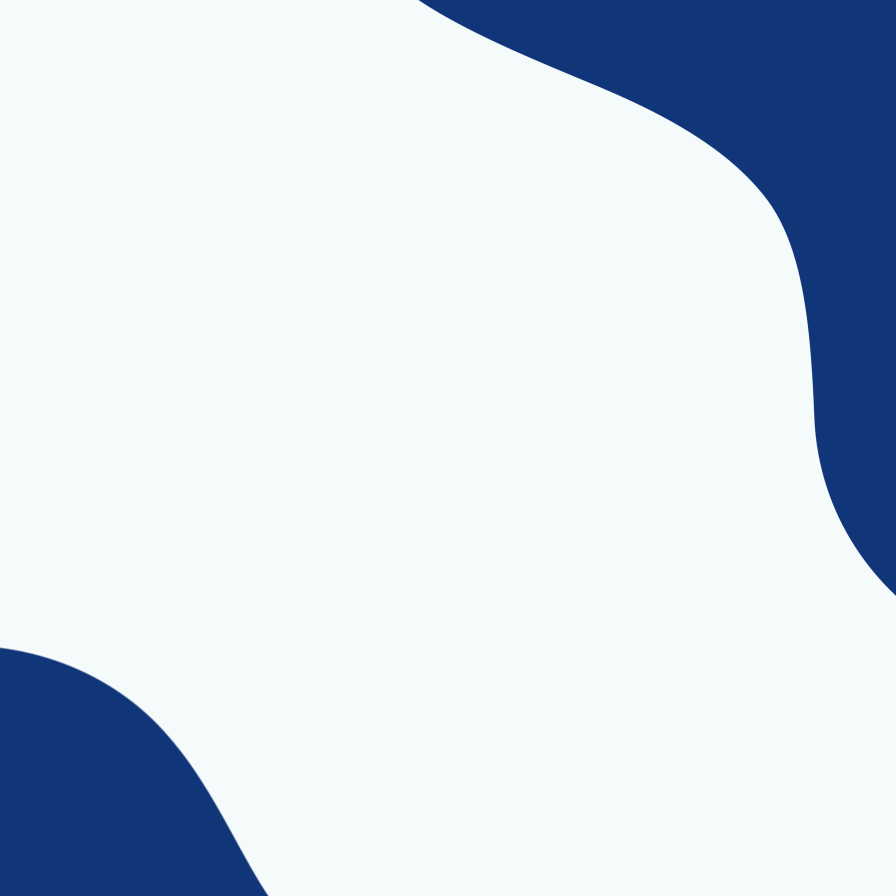
This background is drawn by a WebGL 2 fragment shader. Its source:

```glsl
#version 300 es
precision highp float;

uniform vec2 u_resolution;
out vec4 fragColor;

#define PAPER vec3(0.961, 0.980, 0.984)
#define NAVY vec3(0.063, 0.208, 0.472)
#define CURVE_STEPS 24
#define CORNER_SOFTNESS 0.0008
#define BLOB_SOFTNESS 0.0013

vec2 cubicBezier(vec2 a, vec2 b, vec2 c, vec2 d, float t) {
    float s = 1.0 - t;
    return s * s * s * a + 3.0 * s * s * t * b + 3.0 * s * t * t * c + t * t * t * d;
}

float segmentDistance(vec2 p, vec2 a, vec2 b) {
    vec2 ab = b - a;
    float h = clamp(dot(p - a, ab) / dot(ab, ab), 0.0, 1.0);
    return length(p - a - h * ab);
}

// Updates x: distance to the outline, y: sign flipped at each crossing
// of a horizontal ray cast towards rayDir.
void addCurve(inout vec2 field, vec2 p, float rayDir, vec2 a, vec2 b, vec2 c, vec2 d) {
    vec2 start = a;
    for (int i = 1; i <= CURVE_STEPS; i++) {
        vec2 end = cubicBezier(a, b, c, d, float(i) / float(CURVE_STEPS));
        field.x = min(field.x, segmentDistance(p, start, end));
        if ((start.y > p.y) != (end.y > p.y)) {
            float crossing = mix(start.x, end.x, (p.y - start.y) / (end.y - start.y));
            if ((crossing - p.x) * rayDir > 0.0) field.y = -field.y;
        }
        start = end;
    }
}

// Wave hanging from the top right corner
float cornerDistance(vec2 p) {
    vec2 field = vec2(2.0, 1.0);
    vec2 slope = vec2(0.664, 0.905);
    vec2 shoulder = vec2(0.857, 0.776);
    vec2 waist = vec2(0.909, 0.531);
    addCurve(field, p, -1.0, vec2(0.467, 1.0), vec2(0.521, 0.964), vec2(0.592, 0.935), slope);
    addCurve(field, p, -1.0, slope, vec2(0.736, 0.875), vec2(0.8125, 0.836), shoulder);
    addCurve(field, p, -1.0, shoulder, vec2(0.898, 0.720), vec2(0.905, 0.629), waist);
    addCurve(field, p, -1.0, waist, vec2(0.913, 0.453), vec2(0.947, 0.385), vec2(1.0, 0.335));
    return field.x * field.y;
}

// Rounded hill in the bottom left corner
float blobDistance(vec2 p) {
    vec2 field = vec2(2.0, 1.0);
    vec2 flank = vec2(0.189, 0.177);
    addCurve(field, p, 1.0, vec2(0.0, 0.277), vec2(0.072, 0.268), vec2(0.141, 0.234), flank);
    addCurve(field, p, 1.0, flank, vec2(0.237, 0.122), vec2(0.267, 0.048), vec2(0.2995, 0.0));
    return field.x * field.y;
}

float coverage(float dist, float softness) {
    float width = max(softness, 0.6 / min(u_resolution.x, u_resolution.y));
    return 1.0 - smoothstep(-width, width, dist);
}

void main() {
    vec2 p = gl_FragCoord.xy / u_resolution;
    float corner = coverage(cornerDistance(p), CORNER_SOFTNESS);
    float blob = coverage(blobDistance(p), BLOB_SOFTNESS);
    fragColor = vec4(mix(PAPER, NAVY, max(corner, blob)), 1.0);
}
```
